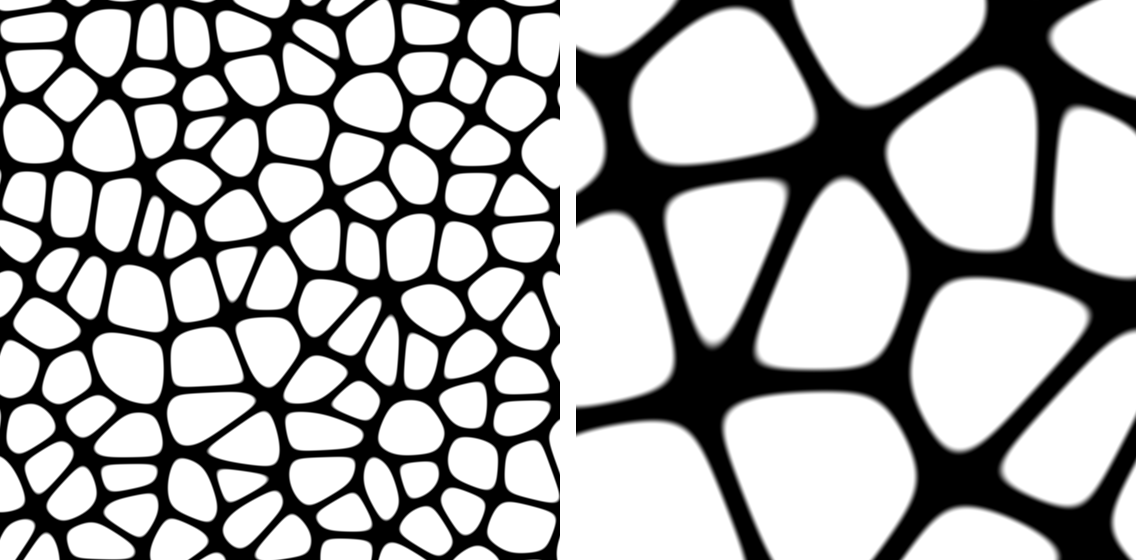
Left, the full canvas; right, a detail of the centre.
A Shadertoy shader for this pattern:

```glsl
// White rounded cells separated by a black web of walls.
// Cellular noise: the distances to all borders of the nearest site's cell are
// blended with an exponential smooth minimum, which rounds every corner.

const float CELLS         = 10.0;   // grid cells across the canvas height
const float JITTER        = 0.96;   // 0 = regular grid, 1 = fully scattered
const float WALL          = 0.058;  // half wall thickness, in cells
const float ROUNDING      = 0.088;  // corner rounding, in cells
const float EDGE_SOFTNESS = 0.022;  // half width of the edge ramp, in cells
const vec2  SEED          = vec2(17.0, 43.0);
const vec3  WALL_COLOR    = vec3(0.0);
const vec3  CELL_COLOR    = vec3(1.0);

vec2 hash2(vec2 p) {
    vec3 q = fract(p.xyx * vec3(0.1031, 0.1030, 0.0973));
    q += dot(q, q.yzx + 33.33);
    return fract((q.xx + q.yz) * q.zy);
}

// Position of the site that belongs to a grid cell
vec2 site(vec2 cell) {
    return cell + 0.5 + JITTER * (hash2(cell + SEED) - 0.5);
}

// Grid cell whose site lies nearest to p
vec2 nearestCell(vec2 p) {
    vec2 home = floor(p), best = home;
    float bestDist = 1e5;
    for (int y = -2; y <= 2; y++)
    for (int x = -2; x <= 2; x++) {
        vec2 cell = home + vec2(x, y);
        vec2 d = site(cell) - p;
        float dist = dot(d, d);
        if (dist < bestDist) { bestDist = dist; best = cell; }
    }
    return best;
}

// Smoothly blended distance from p to the borders of its cell
float borderDistance(vec2 p) {
    vec2 own = nearestCell(p);
    vec2 a = site(own) - p;
    float sum = 0.0;
    for (int y = -2; y <= 2; y++)
    for (int x = -2; x <= 2; x++) {
        if (x == 0 && y == 0) continue;
        vec2 b = site(own + vec2(x, y)) - p;
        float dist = dot(0.5 * (a + b), normalize(b - a));
        sum += exp(-dist / ROUNDING);
    }
    return -ROUNDING * log(sum);
}

void mainImage(out vec4 fragColor, in vec2 fragCoord) {
    vec2 p = fragCoord / iResolution.y * CELLS;
    float pixel = CELLS / iResolution.y;
    float ramp = max(EDGE_SOFTNESS, 0.75 * pixel);
    float inside = smoothstep(-ramp, ramp, borderDistance(p) - WALL);
    fragColor = vec4(mix(WALL_COLOR, CELL_COLOR, inside), 1.0);
}
```
